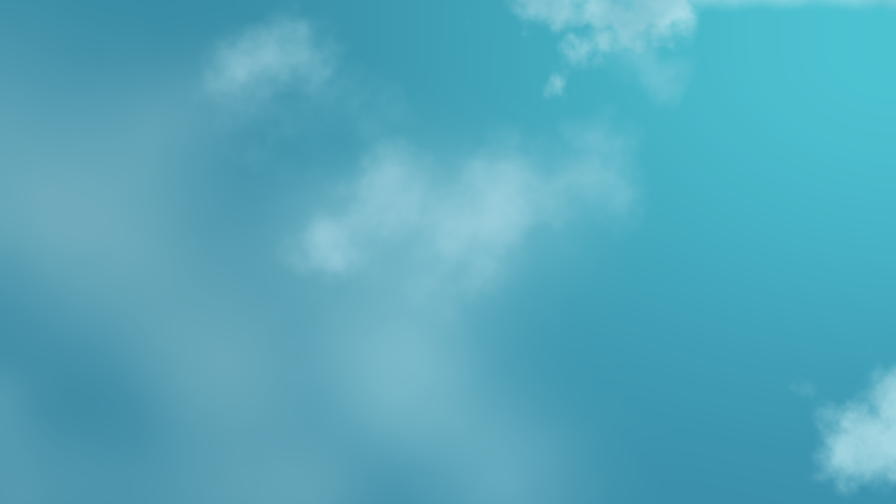
Reproduce this texture procedurally as a Shadertoy shader.

```glsl
// Soft hazy clouds drifting over a teal sky, with a few crisp white puffs.

float hash(vec2 p) {
    p = fract(p * vec2(123.34, 345.45));
    p += dot(p, p + 34.35);
    return fract(p.x * p.y);
}

float noise(vec2 p) {
    vec2 i = floor(p), f = fract(p);
    f = f * f * f * (f * (f * 6.0 - 15.0) + 10.0);
    return mix(mix(hash(i), hash(i + vec2(1, 0)), f.x),
               mix(hash(i + vec2(0, 1)), hash(i + vec2(1, 1)), f.x), f.y);
}

// Fractal noise, centred on zero
float fbm(vec2 p) {
    float sum = 0.0, amplitude = 0.5;
    for (int i = 0; i < 5; i++) {
        sum += amplitude * (noise(p) - 0.5);
        p = mat2(1.6, 1.2, -1.2, 1.6) * p + 7.3;
        amplitude *= 0.5;
    }
    return sum;
}

float segmentDistance(vec2 p, vec2 a, vec2 b) {
    vec2 ap = p - a, ab = b - a;
    return length(ap - ab * clamp(dot(ap, ab) / dot(ab, ab), 0.0, 1.0));
}

// Blurred stroke of vapour
float haze(vec2 p, vec2 a, vec2 b, float radius) {
    float d = segmentDistance(p, a, b) / radius;
    return exp(-d * d);
}

// Stroke with a ragged rim; softness sets the width of its fade
float puff(vec2 p, vec2 a, vec2 b, float radius, float softness, float ragged) {
    float d = segmentDistance(p, a, b) - radius + ragged;
    return 1.0 - smoothstep(-softness, softness * 0.4, d);
}

vec3 skyColor(vec2 uv) {
    vec3 lower = mix(vec3(0.22, 0.53, 0.63), vec3(0.23, 0.57, 0.68), uv.x);
    vec3 upper = mix(vec3(0.22, 0.55, 0.65), vec3(0.30, 0.76, 0.82),
                     smoothstep(0.15, 1.0, uv.x));
    return mix(lower, upper, smoothstep(-0.1, 0.9, uv.y));
}

void mainImage(out vec4 fragColor, in vec2 fragCoord) {
    vec2 uv = fragCoord / iResolution.xy;
    vec2 p = uv * vec2(1.7778, 1.0);

    // Broad and fine turbulence
    vec2 broadWarp = vec2(fbm(p * 3.0 + 3.0), fbm(p * 3.0 + 19.0));
    vec2 fineWarp = vec2(fbm(p * 9.0 + 41.0), fbm(p * 9.0 + 63.0));
    vec2 q = p + 0.09 * broadWarp;
    vec2 r = p + 0.10 * fineWarp;
    float ragged = 0.14 * fbm(p * 12.0 + 5.0);
    float wisps = fbm(p * 8.0 + 0.9 * fineWarp + 11.0);

    vec3 color = skyColor(uv);

    // Grey-blue veil on the left
    float veil = 0.62 * haze(q, vec2(-0.05, 0.70), vec2(0.22, 0.62), 0.21);
    veil += 0.40 * haze(q, vec2(0.12, 0.54), vec2(0.42, 0.30), 0.14);
    veil += 0.36 * haze(q, vec2(0.42, 0.28), vec2(0.56, 0.02), 0.13);
    veil += 0.25 * haze(q, vec2(0.3, 0.76), vec2(0.48, 0.84), 0.09);
    veil += 0.38 * haze(q, vec2(-0.02, 0.2), vec2(0.02, 0.0), 0.10);
    veil += 0.25 * haze(q, vec2(0.2, 0.02), vec2(0.6, 0.0), 0.12);
    veil += 0.22 * haze(q, vec2(0.52, 0.48), vec2(0.66, 0.34), 0.13);
    veil *= 1.0 + 0.35 * fbm(p * 5.0);
    color = mix(color, vec3(0.50, 0.71, 0.77), 1.0 - exp(-1.35 * veil));

    // Central cloud: diffuse body fading downward
    float body = 0.60 * haze(q, vec2(0.86, 0.48), vec2(0.80, 0.34), 0.17);
    body += 0.48 * haze(q, vec2(0.80, 0.22), vec2(0.98, 0.08), 0.15);
    body += 0.32 * haze(q, vec2(0.64, 0.54), vec2(1.08, 0.57), 0.11);
    body *= 1.0 + 0.3 * wisps;
    color = mix(color, vec3(0.58, 0.79, 0.84), 1.0 - exp(-1.2 * body));

    // Its two upper arms and the small puff at upper left
    float arms = 0.58 * puff(r, vec2(0.64, 0.52), vec2(0.77, 0.62), 0.075, 0.11, ragged);
    arms = max(arms, 0.62 * puff(r, vec2(0.88, 0.50), vec2(1.03, 0.62), 0.08, 0.12, ragged));
    arms = max(arms, 0.46 * puff(r, vec2(1.04, 0.62), vec2(1.19, 0.66), 0.075, 0.10, ragged));
    arms = max(arms, 0.60 * puff(r, vec2(0.49, 0.85), vec2(0.56, 0.88), 0.085, 0.13, ragged));
    arms = max(arms, 0.20 * puff(r, vec2(0.52, 0.78), vec2(0.74, 0.80), 0.07, 0.12, 1.6 * ragged));
    arms *= smoothstep(-0.7, 0.25, wisps) * 1.15;
    color = mix(color, vec3(0.65, 0.83, 0.88), arms);

    // Crisp bright clouds cut by the top and right borders
    float crisp = 0.90 * puff(r, vec2(1.05, 1.01), vec2(1.32, 0.98), 0.075, 0.05, ragged);
    crisp = max(crisp, 0.88 * puff(r, vec2(1.21, 0.95), vec2(1.15, 0.87), 0.055, 0.045, ragged));
    crisp = max(crisp, 0.38 * puff(r, vec2(1.22, 0.95), vec2(1.32, 0.86), 0.06, 0.08, ragged));
    crisp = max(crisp, 0.60 * puff(p, vec2(1.34, 1.02), vec2(1.80, 1.02), 0.04, 0.03, 0.3 * ragged));
    crisp = max(crisp, 0.95 * puff(r, vec2(1.69, 0.12), vec2(1.82, 0.17), 0.09, 0.06, ragged));
    float shade = clamp(0.5 + 1.8 * wisps, 0.0, 1.0);
    color = mix(color, mix(vec3(0.49, 0.75, 0.81), vec3(0.74, 0.90, 0.93), shade), crisp);

    fragColor = vec4(color, 1.0);
}
```
